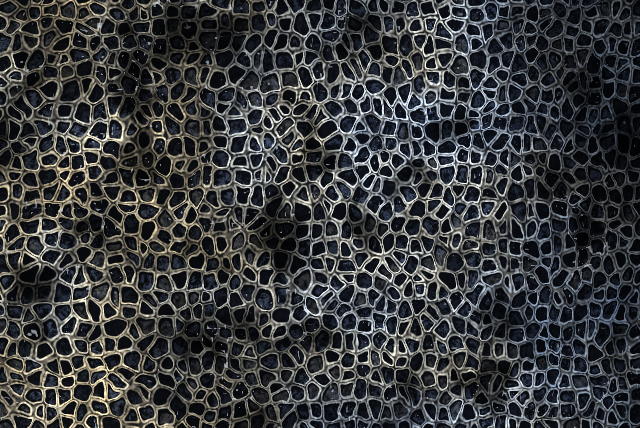
This texture is drawn by a Shadertoy shader. Its source:

```glsl
// Draws a weathered crust of tightly packed ring-shaped tubes with dark pores.

const float CELLS_PER_HEIGHT = 25.5;  // tube count from bottom to top
const float JITTER = 0.74;            // irregularity of tube positions
const float ROUNDNESS = 17.0;         // lower values round the pores more
const float RIM_WIDTH = 0.105;
const float SOFTNESS = 0.035;
const vec2 LIGHT_DIR = vec2(-0.55, 0.83);

const vec3 PORE_BLACK = vec3(0.035, 0.043, 0.060);
const vec3 PLATE_BLUE = vec3(0.175, 0.205, 0.265);
const vec3 CREVICE = vec3(0.085, 0.088, 0.098);
const vec3 STONE = vec3(0.42, 0.405, 0.37);
const vec3 RIM_WARM = vec3(0.86, 0.81, 0.68);
const vec3 RIM_COOL = vec3(0.70, 0.755, 0.82);
const vec3 GLINT = vec3(0.86, 0.90, 0.95);

vec2 hash2(vec2 p) {
    vec3 q = fract(vec3(p.xyx) * vec3(0.1031, 0.1030, 0.0973));
    q += dot(q, q.yzx + 33.33);
    return fract((q.xx + q.yz) * q.zy);
}

float noise(vec2 p) {
    vec2 i = floor(p), f = fract(p);
    f = f * f * (3.0 - 2.0 * f);
    float low = mix(hash2(i).x, hash2(i + vec2(1, 0)).x, f.x);
    float high = mix(hash2(i + vec2(0, 1)).x, hash2(i + vec2(1, 1)).x, f.x);
    return mix(low, high, f.y);
}

float fbm(vec2 p) {
    float sum = 0.0, weight = 0.5;
    for (int i = 0; i < 4; i++) {
        sum += weight * noise(p);
        p = mat2(1.6, 1.2, -1.2, 1.6) * p + 7.3;
        weight *= 0.5;
    }
    return sum / 0.9375;
}

vec2 site(vec2 cell) {
    return cell + 0.5 + JITTER * (hash2(cell + 50.0) - 0.5);
}

// Finds the nearest site; returns the rounded distance to the cell border.
float cellBorder(vec2 p, out vec2 nearestCell, out vec2 fromSite) {
    vec2 base = floor(p);
    float best = 1e3;
    for (int y = -1; y <= 1; y++)
    for (int x = -1; x <= 1; x++) {
        vec2 cell = base + vec2(x, y);
        vec2 r = p - site(cell);
        if (dot(r, r) < best) {
            best = dot(r, r);
            nearestCell = cell;
            fromSite = r;
        }
    }
    float sum = 0.0;
    for (int y = -2; y <= 2; y++)
    for (int x = -2; x <= 2; x++) {
        if (x == 0 && y == 0) continue;
        vec2 toOther = site(nearestCell + vec2(x, y)) - p;
        vec2 axis = normalize(toOther + fromSite);
        float d = dot(0.5 * (toOther - fromSite), axis);
        sum += exp(-ROUNDNESS * d);
    }
    return -log(sum) / ROUNDNESS;
}

void mainImage(out vec4 fragColor, in vec2 fragCoord) {
    vec2 uv = fragCoord / iResolution.y;
    float across = fragCoord.x / iResolution.x;

    // Tubes shrink toward the right and wander with the bumpy surface.
    vec2 p = uv * CELLS_PER_HEIGHT;
    p.x += 5.0 * across * across;
    p += 1.1 * vec2(fbm(uv * 5.0), fbm(uv * 5.0 + 31.0));
    p += 0.22 * (vec2(noise(p * 2.1), noise(p * 2.1 + 17.0)) - 0.5);

    vec2 cell, fromSite;
    float border = cellBorder(p, cell, fromSite);
    vec2 trait = hash2(cell + 211.0);
    vec2 trait2 = hash2(cell + 397.0);
    float facing = dot(fromSite, LIGHT_DIR);
    float grain = noise(p * 7.0);
    float fine = noise(p * 13.0 + 9.0);

    // Gaps between tubes: rough stone broken by deep crevices.
    float rough = smoothstep(0.25, 0.8, 0.55 * noise(p * 2.7 + 40.0) + 0.45 * grain);
    vec3 color = mix(CREVICE, STONE, rough);

    // Pore with a bluish inner plate under a shadowed lip.
    float poreEdge = mix(0.09, 0.18, trait.x * trait.x);
    float plate = smoothstep(poreEdge + 0.05, poreEdge + 0.13, border - 0.22 * facing);
    float sheen = plate * trait.y * smoothstep(0.25, 0.8, 0.6 * noise(p * 4.0) + 0.4 * fine);
    vec3 pore = mix(PORE_BLACK, PLATE_BLUE, sheen * 1.3);
    pore = mix(pore, STONE, 0.5 * plate * step(0.88, trait2.x) * grain);
    float inPore = smoothstep(poreEdge - SOFTNESS, poreEdge + SOFTNESS, border);

    // Pale rim, uneven around each tube and worn away on some.
    float rim = smoothstep(poreEdge - RIM_WIDTH - SOFTNESS, poreEdge - 0.5 * RIM_WIDTH, border);
    float wear = mix(0.45, 1.0, smoothstep(0.05, 0.6, trait2.y));
    wear *= 0.62 + 0.55 * noise(p * 2.4 + 70.0) - 0.35 * facing;
    float coolness = clamp(0.15 + 0.65 * across + 0.8 * (fbm(uv * 7.0 + 5.0) - 0.5), 0.0, 1.0);
    vec3 rimColor = mix(RIM_WARM, RIM_COOL, coolness);
    color = mix(color, rimColor * (0.75 + 0.45 * grain), clamp(rim * wear, 0.0, 1.0));
    color = mix(color, pore, inPore);

    // Broad hollows and the shaded right flank.
    float relief = smoothstep(0.22, 0.72, fbm(uv * 4.5 + 90.0));
    float hollow = smoothstep(0.26, 0.44, fbm(p * 0.33 + 12.0));
    float flank = smoothstep(0.78, 1.02, across + 0.14 * (uv.y - 0.5) + 0.12 * (relief - 0.5));
    float exposure = mix(0.72, 1.22, relief) * mix(0.42, 1.0, hollow) * mix(1.0, 0.42, flank);
    color *= exposure * (0.86 + 0.28 * fine);
    color *= mix(vec3(1.03, 1.0, 0.94), vec3(0.92, 1.0, 1.13), coolness);

    // Small wet highlights.
    float wet = smoothstep(0.83, 0.95, noise(p * 5.5 + 130.0)) * smoothstep(0.5, 0.7, noise(p * 0.8));
    color = mix(color, GLINT, 0.6 * wet * (1.0 - 0.6 * flank));

    fragColor = vec4(clamp(color, 0.0, 1.0), 1.0);
}
```
